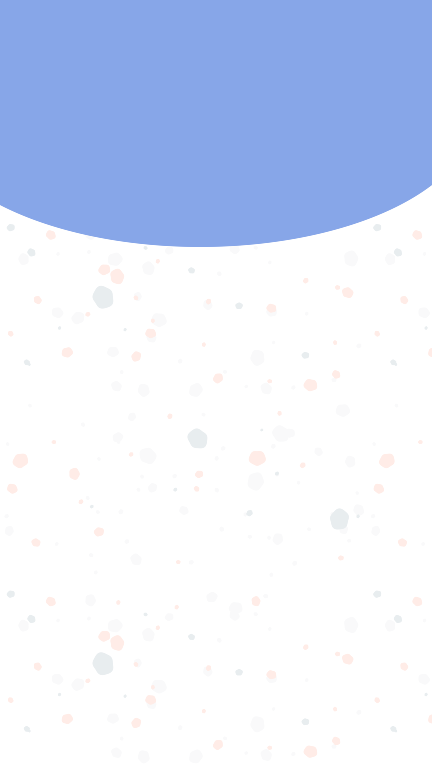
Give the GLSL for this background, as a WebGL 2 fragment shader.

```glsl
#version 300 es
precision highp float;

uniform vec2 u_resolution;
out vec4 outColor;

// Lengths are in canvas widths; speckle radii are in tile widths
#define TILE 0.8484
#define DOME_CENTER vec2(0.463, 1.515)
#define DOME_RADII vec2(0.636, 0.309)
#define WOBBLE 0.07
#define PAPER vec3(1.0)
#define BLUE vec3(0.53, 0.65, 0.91)
#define PEACH vec3(1.0, 0.925, 0.905)
#define SLATE vec3(0.91, 0.928, 0.938)
#define MIST vec3(0.975, 0.976, 0.98)

// Integer hash giving three values from 0 to 1
vec3 hash3(uvec3 v) {
    v = v * 1664525u + 1013904223u;
    v.x += v.y * v.z;
    v.y += v.z * v.x;
    v.z += v.x * v.y;
    v ^= v >> 16u;
    v.x += v.y * v.z;
    v.y += v.z * v.x;
    v.z += v.x * v.y;
    return vec3(v >> 8u) / 16777216.0;
}

// Coverage of scattered, slightly uneven dots that repeat on each tile
float speckles(vec2 tilePos, float cells, float density, float radius, uint seed) {
    vec2 pos = tilePos * cells;
    vec2 home = floor(pos);
    float pixel = cells / (u_resolution.x * TILE);
    float cover = 0.0;
    for (int y = -1; y <= 1; y++) {
        for (int x = -1; x <= 1; x++) {
            vec2 cell = home + vec2(x, y);
            uvec2 id = uvec2(mod(cell, cells));
            vec3 place = hash3(uvec3(id, seed));
            vec3 form = hash3(uvec3(id, seed + 101u));
            if (place.z > density) continue;

            vec2 d = pos - cell - mix(vec2(0.1), vec2(0.9), place.xy);
            float angle = atan(d.y, d.x + 1e-6);
            float edge = 1.0 + WOBBLE * (sin(2.0 * angle + 6.28 * form.x)
                       + 0.6 * sin(5.0 * angle + 6.28 * form.y));
            float size = radius * cells * mix(0.75, 1.1, form.z) * edge;
            cover = max(cover, 1.0 - smoothstep(-0.5, 0.5, (length(d) - size) / pixel));
        }
    }
    return cover;
}

// Approximate signed distance to the dome, solid above its widest line
float domeDistance(vec2 p) {
    vec2 d = p - DOME_CENTER;
    d.y = min(d.y, 0.0);
    float k = length(d / DOME_RADII);
    float slope = length(d / (DOME_RADII * DOME_RADII));
    return k * (k - 1.0) / max(slope, 1e-4);
}

void main() {
    vec2 p = gl_FragCoord.xy / u_resolution.x;
    vec2 t = p / TILE;
    vec3 color = PAPER;

    // Pale grey flecks
    float mist = speckles(t, 6.0, 0.38, 0.022, 3u);
    mist = max(mist, speckles(t, 9.0, 0.28, 0.014, 7u));
    mist = max(mist, speckles(t, 14.0, 0.22, 0.006, 11u));
    color = mix(color, MIST, mist);

    // Peach dots
    float peach = speckles(t, 4.0, 0.26, 0.023, 19u);
    peach = max(peach, speckles(t, 6.0, 0.25, 0.014, 23u));
    peach = max(peach, speckles(t, 10.0, 0.22, 0.007, 29u));
    color = mix(color, PEACH, peach);

    // Slate dots
    float slate = speckles(t, 4.0, 0.26, 0.027, 37u);
    slate = max(slate, speckles(t, 7.0, 0.2, 0.01, 41u));
    slate = max(slate, speckles(t, 11.0, 0.1, 0.005, 43u));
    color = mix(color, SLATE, slate);

    // Blue dome over the top
    float dome = 1.0 - smoothstep(-0.5, 0.5, domeDistance(p) * u_resolution.x);
    color = mix(color, BLUE, dome);

    outColor = vec4(color, 1.0);
}
```
